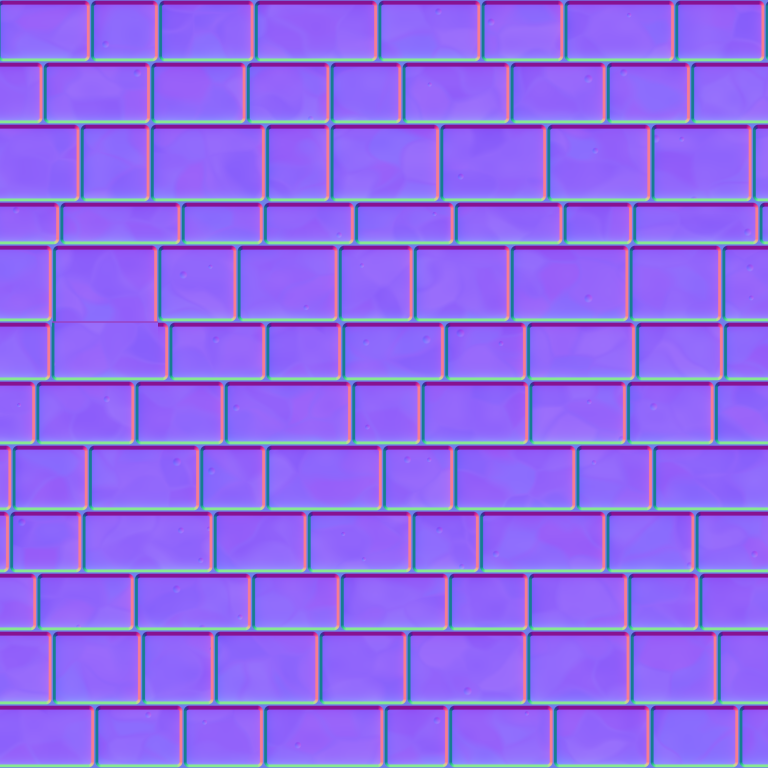
A WebGL 2 fragment shader for this texture map:

```glsl
#version 300 es
precision highp float;
// Tangent-space normal map of a stone block wall: 12 courses of uneven height, 8 blocks each.
// Hashed joints bound rounded boxes; their edge directions give the bevel normals,
// and warped Voronoi facets plus scattered pimples roughen the faces.
uniform vec2 u_resolution;
out vec4 fragColor;

// Course boundaries from the top down, in 1/768 of the canvas
const float courseEdge[13] = float[13](0., 62., 124., 202., 245., 322., 381., 445., 511., 573., 631., 705., 768.);
// Sideways shift of each course, in mean block widths
const float courseShift[12] = float[12](.80, .41, .65, .68, .45, .66, .54, .90, .08, .46, .32, .83);

vec2 hash2(vec2 p) {
    vec3 q = fract(vec3(p.xyx) * vec3(.1031, .1030, .0973));
    q += dot(q, q.yzx + 33.33);
    return fract((q.xx + q.yz) * q.zy);
}

float noise(vec2 p) {
    vec2 i = floor(p), f = fract(p);
    f = f * f * (3. - 2. * f);
    return mix(mix(hash2(i).x, hash2(i + vec2(1, 0)).x, f.x),
               mix(hash2(i + vec2(0, 1)).x, hash2(i + vec2(1, 1)).x, f.x), f.y);
}

// Horizontal position of a vertical joint, in mean block widths
float joint(int course, float i) {
    return i + courseShift[course] + .5 * (hash2(vec2(float(course) * 7. + 3., mod(i, 8.) + 11.)).x - .5);
}

// Slight tilt of the chiselled facet under p
vec2 facetTilt(vec2 p) {
    p += .7 * vec2(noise(p * 1.3), noise(p * 1.3 + 40.));
    vec2 cell = floor(p), tilt = vec2(0);
    float nearest = 9., second = 9.;
    for (int y = -1; y <= 1; y++)
    for (int x = -1; x <= 1; x++) {
        vec2 id = cell + vec2(x, y);
        float d = length(id + hash2(id + 70.) - p);
        if (d < nearest) {
            second = nearest;
            nearest = d;
            tilt = hash2(id + 130.) - .5;
        } else second = min(second, d);
    }
    return tilt * smoothstep(0., .35, second - nearest + .06);
}

// Small raised dots on a sparse jittered grid
vec2 pimpleTilt(vec2 p) {
    vec2 id = floor(p), chance = hash2(id + 210.);
    vec2 d = p - id - .25 - .5 * hash2(id + 310.);
    float radius = .06 + .06 * chance.y;
    return step(chance.x, .1) * d / radius * (1. - smoothstep(.6, 1.3, length(d) / radius));
}

void main() {
    vec2 uv = gl_FragCoord.xy / u_resolution;
    uv.y = 1. - uv.y;   // y runs down, as the green channel does

    // Find the course and the block
    int course = 0;
    for (int i = 1; i < 12; i++) if (uv.y * 768. >= courseEdge[i]) course = i;
    float x = uv.x * 8.;
    float block = floor(x - courseShift[course]);
    if (x < joint(course, block)) block--;
    else if (x >= joint(course, block + 1.)) block++;
    vec2 low = vec2(joint(course, block) / 8., courseEdge[course] / 768.);
    vec2 high = vec2(joint(course, block + 1.) / 8., courseEdge[course + 1] / 768.);

    // One block sits flush on the course below it
    bool flush = x > joint(4, 0.) && x < joint(4, 1.) && (course == 4 || course == 5);
    if (flush && course == 4) high.y += .03;
    if (flush && course == 5) low.y -= .03;

    // Rounded box: depth inside the edge and outward direction
    vec2 p = uv - .5 * (low + high);
    vec2 halfSize = .5 * (high - low) - .001;
    vec2 q = abs(p) - halfSize + .007;
    vec2 corner = max(q, 0.);
    float depth = .007 - length(corner) - min(max(q.x, q.y), 0.);
    vec2 outward = min(q.x, q.y) > 0. ? normalize(corner) : (q.x > q.y ? vec2(1, 0) : vec2(0, 1));
    outward *= mix(vec2(-1), vec2(1), step(0., p));

    // Face normal: overall lean, soft rim, facets and pimples
    vec2 rim = exp(-max(halfSize - abs(p), 0.) / .0055) * sign(p);
    vec2 lean = vec2(.14, -.2) + rim * vec2(.34, p.y > 0. ? .62 : .3);
    vec2 local = uv * vec2(19., 23.) + hash2(vec2(block + 20., float(course) + 5.)) * 50.;
    lean += .13 * facetTilt(local) + .05 * (noise(local * 2.) - .5);
    lean += .25 * pimpleTilt(uv * 24.);
    vec3 face = vec3(lean, sqrt(max(1. - dot(lean, lean), .05)));

    // Steep bevel, widest on the upper edge, then the joint floor
    vec3 bevel = vec3(outward * vec2(.88, .84) + vec2(.06, -.02), .14);
    float width = mix(.0034, .0048, max(-outward.y, 0.));
    vec3 normal = mix(bevel, face, smoothstep(width - .0008, width + .0012, depth));
    normal = mix(vec3(-.12, 0., .84), normal, smoothstep(-.001, .0008, depth));
    vec3 color = .5 + .5 * normal;

    // Hairline seam under the flush block
    float seam = 1. - smoothstep(.0006, .002, abs(uv.y - courseEdge[5] / 768.));
    if (flush) color = mix(color, vec3(.6, .25, .75), .7 * seam);

    fragColor = vec4(clamp(color, 0., 1.), 1.);
}
```
